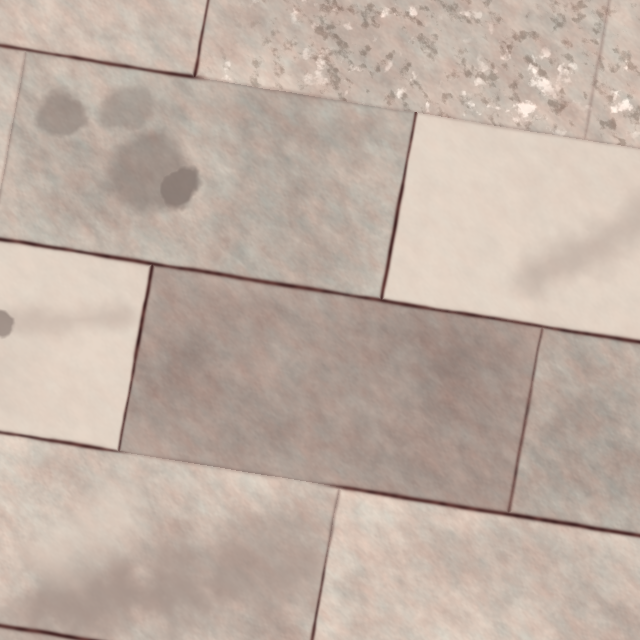
A WebGL 2 fragment shader for this texture:

```glsl
#version 300 es
precision highp float;
// Tilted courses of worn sandstone paving with thin dark joints, stains and grit.

uniform vec2 u_resolution;
out vec4 outColor;

const vec3 DARK_STONE = vec3(0.635, 0.565, 0.53);
const vec3 LIGHT_STONE = vec3(0.885, 0.825, 0.77);
const vec3 JOINT = vec3(0.30, 0.18, 0.17);
const vec3 STAIN = vec3(0.50, 0.445, 0.42);
const float ROW_HEIGHT = 0.302;
const float STONE_LENGTH = 0.627;
const float ROW_SLOPE = 0.161;
const float JOINT_SLOPE = 0.183;

// Lightness of the stones: one vector per course, one entry per column.
const vec4 TONES[5] = vec4[5](
    vec4(0.55, 0.62, 0.55, 0.54),
    vec4(0.52, 0.43, 0.98, 0.90),
    vec4(0.90, 0.97, 0.04, 0.30),
    vec4(0.55, 0.60, 0.69, 0.60),
    vec4(0.60, 0.65, 0.60, 0.60));

float hash(vec2 p) {
    vec3 q = fract(p.xyx * 0.1031);
    q += dot(q, q.yzx + 33.33);
    return fract((q.x + q.y) * q.z);
}

float noise(vec2 p) {
    vec2 i = floor(p), f = fract(p);
    f = f * f * (3.0 - 2.0 * f);
    return mix(mix(hash(i), hash(i + vec2(1, 0)), f.x),
               mix(hash(i + vec2(0, 1)), hash(i + vec2(1, 1)), f.x), f.y);
}

float fbm(vec2 p) {
    float sum = 0.0, amp = 0.5;
    for (int i = 0; i < 4; i++) {
        sum += amp * noise(p);
        p = mat2(0.8, 0.6, -0.6, 0.8) * p * 2.03 + 17.1;
        amp *= 0.5;
    }
    return sum / 0.9375;
}

// Soft band around the segment from a to b.
float smudge(vec2 p, vec2 a, vec2 b, float radius) {
    vec2 d = b - a;
    float dist = length(p - a - d * clamp(dot(p - a, d) / dot(d, d), 0.0, 1.0));
    return 1.0 - smoothstep(0.0, radius, dist + 0.9 * radius * (fbm(p * 22.0) - 0.5));
}

float blot(vec2 p, vec2 centre, float radius) {
    float edge = length(p - centre) + 0.035 * (fbm(p * 26.0) - 0.5);
    return 1.0 - smoothstep(radius * 0.65, radius * 1.1, edge);
}

// Bell-shaped line profile: dark core with a soft shoulder.
float stroke(float dist, float width) {
    return exp(-dist * dist / (width * width));
}

// Where the seams under alternate courses are silted up.
float seamStrength(float seam, float x) {
    float even = 1.0 - mod(abs(seam), 2.0);
    float first = 0.32 - 0.06 * seam, last = 1.3 - 0.39 * seam;
    float silted = smoothstep(first - 0.03, first + 0.01, x)
                 * (1.0 - smoothstep(last - 0.03, last + 0.03, x));
    return 1.0 - 0.82 * even * silted;
}

void main() {
    vec2 p = gl_FragCoord.xy / u_resolution;
    p.y = 1.0 - p.y; // measured downwards from the top edge
    vec2 streak = vec2(p.x + p.y, p.x - p.y);

    // Courses and stones, with nearly straight edges
    vec2 wobble = vec2(noise(p * 31.0), noise(p * 29.0 + 40.0)) - 0.5;
    vec2 w = p + 0.0016 * wobble;
    float v = (w.y - ROW_SLOPE * w.x - 0.0716) / ROW_HEIGHT;
    float row = floor(v);
    float shift = mix(0.682, 0.320, mod(abs(row), 2.0)) - 0.006 * row;
    float t = (w.x + JOINT_SLOPE * w.y - shift) / STONE_LENGTH;
    float column = floor(t), seam = round(v), joint = round(t);
    float seamDist = (v - seam) * ROW_HEIGHT * 0.987;
    float jointDist = (t - joint) * STONE_LENGTH * 0.984;
    float tone = TONES[int(clamp(row + 1.0, 0.0, 4.0))][int(clamp(column + 2.0, 0.0, 3.0))];

    // Stone body: clouds, mottled diagonal grain and faint tints
    float smoothness = smoothstep(0.75, 0.95, tone);
    float calm = mix(1.0, 0.3, smoothness) * mix(0.75, 1.0, smoothstep(0.0, 0.2, tone));
    float cloud = fbm(p * 7.0 + vec2(row, column) * 13.0) - 0.5;
    float grain = fbm(streak * vec2(26.0, 46.0) + 9.0) - 0.5;
    float speck = noise(streak * vec2(120.0, 200.0)) - 0.5;
    float edgeDist = min(abs(seamDist), abs(jointDist));
    float worn = (1.0 - smoothstep(0.0, 0.06, edgeDist)) * (1.0 - smoothness);
    float shade = tone + calm * (0.75 * cloud + 0.50 * grain + 0.13 * speck) + 0.12 * worn;
    vec3 color = mix(DARK_STONE, LIGHT_STONE, clamp(shade, -0.3, 1.06));
    float tint = fbm(streak * vec2(22.0, 40.0) + 31.0) - 0.5;
    color += calm * tint * vec3(0.065, -0.02, -0.035);
    float cool = 1.0 - smoothstep(0.08, 0.18, abs(tone - 0.36));
    color += cool * vec3(-0.012, 0.002, 0.003);

    // Pale chips and dark grit in patches on the rough top course
    float patches = smoothstep(0.38, 0.62, fbm(p * 7.0 + 3.0));
    float rough = (1.0 - step(0.0, row)) * smoothstep(0.28, 0.5, p.x + 0.3 * cloud);
    float chip = smoothstep(0.62, 0.80, fbm(p * 48.0 + 5.0)) * patches;
    float grit = smoothstep(0.54, 0.80, fbm(streak * vec2(46.0, 60.0) + 71.0));
    color += rough * (0.22 * chip - 0.14 * grit);

    // Round stains and long soft smudges
    float stains = max(max(blot(p, vec2(0.095, 0.175), 0.042), 0.75 * blot(p, vec2(0.197, 0.168), 0.044)),
                       max(blot(p, vec2(0.232, 0.268), 0.070), 1.5 * blot(p, vec2(0.282, 0.292), 0.038)));
    stains = max(stains, 1.4 * blot(p, vec2(0.0, 0.508), 0.020));
    color = mix(color, STAIN, 0.55 * stains * (0.85 + 0.6 * cloud));
    float smudges = 0.42 * smudge(p, vec2(0.84, 0.43), vec2(1.02, 0.335), 0.055)
                  + 0.30 * smudge(p, vec2(0.0, 0.508), vec2(0.19, 0.495), 0.035)
                  + 0.90 * smudge(p, vec2(0.07, 0.95), vec2(0.48, 0.885), 0.11) * step(t, 0.0) * step(2.0, row);
    color = mix(color, DARK_STONE, clamp(smudges * (0.85 + cloud), 0.0, 1.0));
    float bleached = smudge(p, vec2(0.09, 0.86), vec2(0.18, 0.80), 0.08) * step(2.0, row);
    color = mix(color, LIGHT_STONE, 0.55 * bleached);

    // Joints: width and darkness drift along their length
    float wear = fbm(p * 15.0 + 60.0);
    float fill = smoothstep(0.25, 0.65, wear);
    float silt = seamStrength(seam, p.x);
    float open = step(1.5, seam) * smoothstep(0.48, 0.62, p.x); // widest stretch
    float seamLine = stroke(seamDist, mix(0.0026, 0.0037, max(fill, open))) * silt;
    float lower = mix(0.3, 0.9, smoothstep(0.1, 0.6, v - row));
    float jointStrength = abs(joint) < 0.5 ? (row < 1.5 ? 1.0 : lower) : (row < 0.5 ? 0.2 : 0.65);
    float jointLine = stroke(jointDist, mix(0.0024, 0.0034, fill)) * jointStrength;
    float gap = max(seamLine, jointLine) * mix(0.72, 1.0, max(fill, open));
    color *= 1.0 - 0.05 * (1.0 - smoothstep(0.0, 0.011, abs(seamDist))) * silt;
    vec3 jointColor = JOINT + 0.16 * (noise(streak * 60.0) - 0.4) * vec3(1.0, 0.7, 0.6);
    color = mix(color, jointColor, gap);

    outColor = vec4(clamp(color, 0.0, 1.0), 1.0);
}
```
